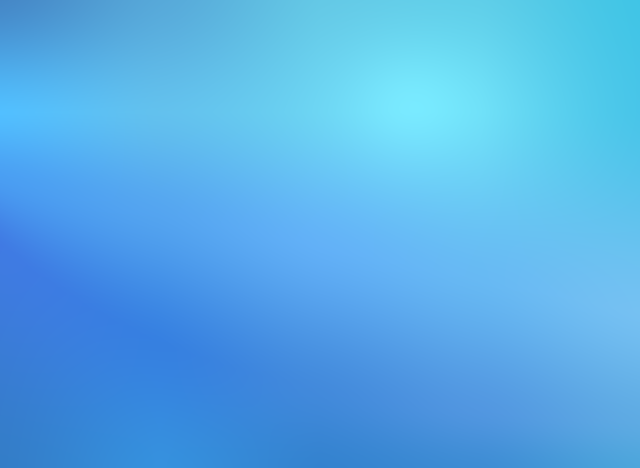
Write a Shadertoy shader that draws this background.

```glsl
// Soft ramp from 0 to 1 between two positions
float ease(float from, float to, float v) {
    float t = clamp((v - from) / (to - from), 0.0, 1.0);
    return mix(t, t * t * (3.0 - 2.0 * t), 0.45);
}

// Horizontal gradient through five evenly spaced colours
vec3 band(float x, vec3 left, vec3 midLeft, vec3 centre, vec3 midRight, vec3 right) {
    vec3 color = mix(left, midLeft, ease(0.0, 0.25, x));
    color = mix(color, centre, ease(0.25, 0.5, x));
    color = mix(color, midRight, ease(0.5, 0.75, x));
    return mix(color, right, ease(0.75, 1.0, x));
}

// Round falloff with a soft peak
float glow(vec2 p, vec2 centre, vec2 radius) {
    vec2 d = (p - centre) / radius;
    return exp(1.0 - sqrt(1.0 + 4.0 * dot(d, d)));
}

void mainImage(out vec4 fragColor, in vec2 fragCoord) {
    vec2 uv = fragCoord / iResolution.xy;

    // Colour bands from bottom to top
    vec3 floorBlue = band(uv.x, vec3(0.20, 0.49, 0.78), vec3(0.21, 0.57, 0.87),
        vec3(0.20, 0.51, 0.81), vec3(0.24, 0.55, 0.83), vec3(0.30, 0.65, 0.86));
    vec3 creaseBlue = band(uv.x, vec3(0.25, 0.48, 0.89), vec3(0.21, 0.50, 0.88),
        vec3(0.26, 0.54, 0.86), vec3(0.32, 0.59, 0.88), vec3(0.37, 0.67, 0.89));
    vec3 middleBlue = band(uv.x, vec3(0.29, 0.62, 0.95), vec3(0.33, 0.645, 0.94),
        vec3(0.38, 0.685, 0.965), vec3(0.40, 0.72, 0.95), vec3(0.46, 0.755, 0.95));
    vec3 ridgeCyan = band(uv.x, vec3(0.32, 0.75, 1.0), vec3(0.385, 0.755, 0.93),
        vec3(0.40, 0.80, 0.93), vec3(0.40, 0.83, 0.94), vec3(0.28, 0.77, 0.91));
    vec3 topTeal = band(uv.x, vec3(0.27, 0.53, 0.78), vec3(0.34, 0.66, 0.85),
        vec3(0.38, 0.77, 0.89), vec3(0.36, 0.79, 0.90), vec3(0.25, 0.77, 0.90));

    // Sloping band heights
    float crease = 0.08 + 0.40 * exp(-3.0 * uv.x);
    float middle = mix(0.62, 0.33, uv.x);
    float ridge = 0.76;

    // Blend upward through the bands
    vec3 color = mix(floorBlue, creaseBlue, ease(0.0, crease, uv.y));
    color = mix(color, middleBlue, ease(crease, middle, uv.y));
    color = mix(color, ridgeCyan, ease(middle, ridge, uv.y));
    color = mix(color, topTeal, ease(ridge, 1.0, uv.y));

    // Bright cyan light
    color += vec3(0.075, 0.10, 0.065) * glow(uv, vec2(0.64, 0.78), vec2(0.17, 0.21));

    fragColor = vec4(clamp(color, 0.0, 1.0), 1.0);
}
```
